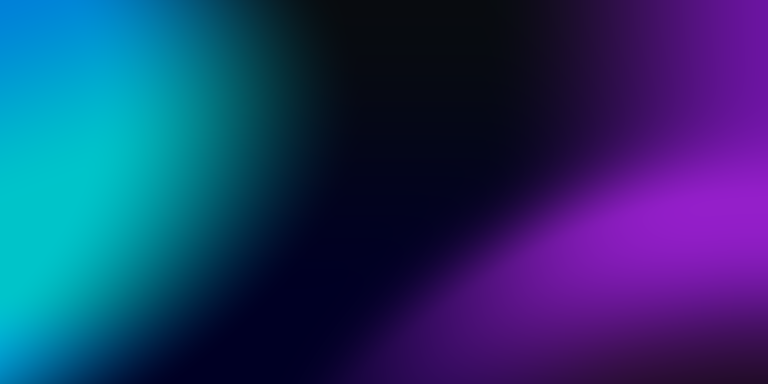
Write a WebGL 1 fragment shader that draws this background.

```glsl
precision highp float;
// Soft aurora backdrop: a cyan glow on the left and a violet ridge on the right over dark navy.
uniform vec2 u_resolution;

// Near-black at the top, navy below, with a warm shadow in the lower right
vec3 nightBase(vec2 p) {
  vec3 night = mix(vec3(0.0, 0.0, 0.14), vec3(0.03, 0.045, 0.06), smoothstep(0.2, 1.0, p.y));
  float shadow = smoothstep(1.1, 1.7, p.x) * (1.0 - smoothstep(0.0, 0.4, p.y));
  return mix(night, vec3(0.03, 0.03, 0.02), shadow);
}

// Cyan glow whose right edge bulges outwards above the middle
vec3 addCyanGlow(vec3 color, vec2 p) {
  float bulge = p.y - 0.72;
  float edge = 0.565 - 0.95 * bulge * bulge;
  float glow = 1.0 - smoothstep(-0.33, 0.39, p.x - edge);
  vec3 cyan = mix(vec3(0.0, 0.69, 0.93), vec3(0.0, 0.77, 0.79), smoothstep(0.0, 0.25, p.y));
  cyan = mix(cyan, vec3(0.0, 0.5, 0.85), smoothstep(0.45, 1.05, p.y - 0.35 * p.x));
  return mix(color, cyan, glow);
}

// Violet haze above a bright ridge that curves down to the left
vec3 addVioletRidge(vec3 color, vec2 p) {
  float fromRight = 2.0 - p.x;
  float height = p.y - 0.47 + 0.42 * fromRight * fromRight;
  float haze = smoothstep(1.25, 2.1, p.x) * smoothstep(-0.35, 0.1, height);
  color = mix(color, vec3(0.44, 0.08, 0.66), haze);

  // The ridge is crisp on its upper side and fades slowly below
  float spread = mix(0.36, 0.15, smoothstep(-0.06, 0.06, height));
  float falloff = height / spread;
  float ridge = exp(-falloff * falloff) * smoothstep(0.6, 1.85, p.x);
  return mix(color, vec3(0.58, 0.12, 0.79), ridge);
}

void main() {
  // Canvas units: x runs 0 to 2, y runs 0 to 1
  vec2 p = gl_FragCoord.xy / u_resolution * vec2(2.0, 1.0);
  vec3 color = nightBase(p);
  color = addCyanGlow(color, p);
  color = addVioletRidge(color, p);
  gl_FragColor = vec4(color, 1.0);
}
```
